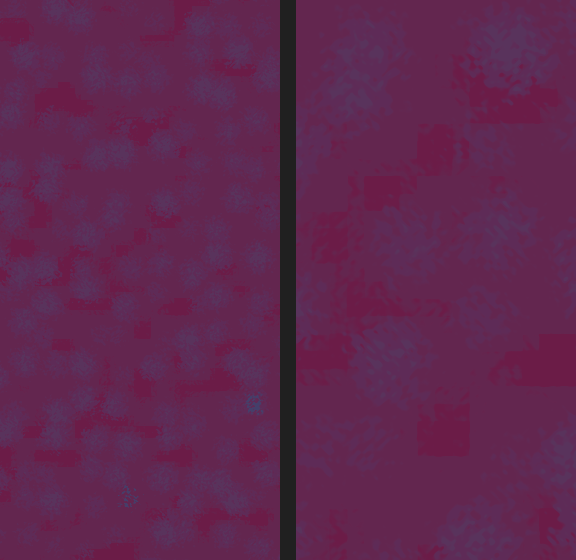
Left, the full canvas; right, a detail of the centre.
Write a Shadertoy shader that draws this texture.

```glsl
const vec3 WINE   = vec3(0.42, 0.11, 0.28);
const vec3 PLUM   = vec3(0.39, 0.15, 0.31);
const vec3 MAUVE  = vec3(0.37, 0.17, 0.34);
const vec3 VIOLET = vec3(0.35, 0.20, 0.36);
const vec3 SLATE  = vec3(0.25, 0.26, 0.43);

float hash(vec2 p, float seed) {
    vec3 q = fract(vec3(p.xyx + seed) * 0.1031);
    q += dot(q, q.yzx + 33.33);
    return fract((q.x + q.y) * q.z);
}

float valueNoise(vec2 p, float seed) {
    vec2 cell = floor(p);
    vec2 f = fract(p);
    f = f * f * (3.0 - 2.0 * f);
    float low = mix(hash(cell, seed), hash(cell + vec2(1, 0), seed), f.x);
    float high = mix(hash(cell + vec2(0, 1), seed), hash(cell + vec2(1, 1), seed), f.x);
    return mix(low, high, f.y);
}

// Scattered soft blots, one per cell: x is density, y is the rare cold core
vec2 blots(vec2 p, float cells, float radius) {
    vec2 q = p * cells;
    vec2 home = floor(q);
    vec2 result = vec2(0.0);
    for (int j = -1; j <= 1; j++) {
        for (int i = -1; i <= 1; i++) {
            vec2 cell = home + vec2(i, j);
            vec2 jitter = vec2(hash(cell, 3.7), hash(cell, 17.3));
            vec2 d = q - cell - mix(vec2(0.15), vec2(0.85), jitter);
            float falloff = exp(-dot(d, d) / (radius * radius));
            float strength = mix(0.4, 0.95, hash(cell, 41.9));
            float rare = step(0.965, hash(cell, 67.1));
            result = max(result, falloff * vec2(strength, rare));
        }
    }
    return result;
}

// Snaps a position to square blocks with narrow soft seams
vec2 softBlocks(vec2 p, float count) {
    vec2 q = p * count;
    return (floor(q) + smoothstep(0.85, 1.0, fract(q))) / count;
}

// Fine slanted flecks, each neighbourhood leaning one of two ways
float flecks(vec2 p, float scale) {
    float rising = valueNoise(vec2(p.x + p.y, 0.6 * (p.y - p.x)) * scale, 5.3);
    float falling = valueNoise(vec2(p.x - p.y, 0.6 * (p.x + p.y)) * scale, 29.1);
    float lean = smoothstep(0.4, 0.6, valueNoise(p * 24.0, 53.3));
    return mix(rising, falling, lean) - 0.5;
}

// Uneven ground, slightly wider than tall
float unevenGround(vec2 p) {
    return 0.55 * valueNoise(p * vec2(5.0, 8.0), 11.7)
         + 0.45 * valueNoise(p * vec2(14.0, 20.0), 23.9);
}

void mainImage(out vec4 fragColor, in vec2 fragCoord) {
    vec2 p = fragCoord / iResolution.x;
    float grain = flecks(p, 150.0);

    // Blocky wine patches in the gaps between blots
    vec2 block = softBlocks(p, 48.0);
    float cover = unevenGround(block) + 0.35 * blots(block, 8.0, 0.5).x;
    vec3 color = mix(WINE, PLUM, smoothstep(0.39, 0.47, cover + 0.12 * grain));

    // Blots frayed by fine displacement, cooling towards their centres
    vec2 fray = vec2(valueNoise(p * 110.0, 71.3), valueNoise(p * 110.0, 83.9)) - 0.5;
    vec2 blot = blots(p + 0.03 * fray, 8.0, 0.47);
    float density = blot.x * (1.0 + 1.1 * grain);
    color = mix(color, MAUVE, smoothstep(0.30, 0.46, density));
    color = mix(color, VIOLET, smoothstep(0.62, 0.80, density));

    // Sparse slate flecks in a few cores
    float cold = blot.y * (1.0 + 1.6 * grain);
    color = mix(color, SLATE, 0.8 * smoothstep(0.75, 1.1, cold));

    fragColor = vec4(color, 1.0);
}
```
